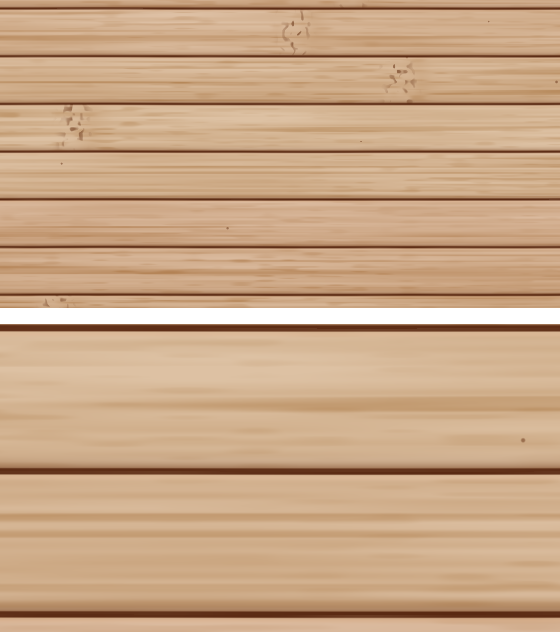
Top, the full canvas; bottom, a detail of the centre.
Give the GLSL for this texture, as a Shadertoy shader.

```glsl
// Horizontal bamboo slats split by thin dark gaps. Stretched value noise makes
// the grain, each slat has its own tone, and some carry a crinkled growth node.
// Lengths are in canvas heights; slats are counted upward from the bottom.

const float PITCH      = 0.1549;   // slat height including its gap
const float FIRST_GAP  = 0.0427;   // height of the lowest gap
const float GAP_HALF   = 0.0034;   // half width of a gap
const float EDGE_SHADE = 0.0060;   // falloff of the shade above a gap
const float NODE_WIDTH = 0.050;    // half width of a growth node
const float SPECK_RATE = 0.07;     // chance of a speck in each cell

const vec3 PALE  = vec3(0.85, 0.73, 0.61);
const vec3 TAN   = vec3(0.76, 0.60, 0.44);
const vec3 BROWN = vec3(0.49, 0.30, 0.18);
const vec3 GAP   = vec3(0.35, 0.16, 0.07);
const vec3 LIP   = vec3(0.88, 0.73, 0.60);

// Per slat: paleness, and node centre as a fraction of the width (-1 = none).
const float TONE[8]   = float[8](0.20, 0.38, 0.52, 0.72, 0.85, 0.58, 0.66, 0.60);
const float NODE_X[8] = float[8](0.10, -1.0, -1.0, -1.0, 0.13, 0.715, 0.525, 0.63);

float hash(vec2 p) {
    vec3 q = fract(p.xyx * 0.1031);
    q += dot(q, q.yzx + 33.33);
    return fract((q.x + q.y) * q.z);
}

float noise(vec2 p) {
    vec2 i = floor(p), f = fract(p);
    f = f * f * (3.0 - 2.0 * f);
    return mix(mix(hash(i), hash(i + vec2(1, 0)), f.x),
               mix(hash(i + vec2(0, 1)), hash(i + vec2(1, 1)), f.x), f.y);
}

// Paleness offset from long streaks, thin lines and short flecks.
float grain(vec2 p, float seed, float nearNode) {
    vec2 q = p + vec2(seed * 7.3, seed * 3.1);
    q.y += 0.004 * (noise(vec2(q.x * 1.5, seed)) - 0.5);
    float broad = noise(q * vec2(1.1, 42.0)) - 0.5;
    float fine  = noise(q * vec2(3.0, 150.0) + 11.0) - 0.5;
    float line  = smoothstep(0.55, 0.92, noise(q * vec2(0.9, 105.0) + 23.0));
    float fleck = smoothstep(0.58, 0.95, noise(q * vec2(13.0, 135.0) + 37.0));
    float wash  = noise(q * vec2(1.8, 6.0) + 51.0);
    line *= 0.5 + 0.7 * noise(q * vec2(2.0, 30.0) + 67.0);
    return 0.40 * broad + 0.50 * fine + 0.35 * (wash - 0.5)
         - 0.65 * line * (1.0 - 0.7 * nearNode)
         - fleck * (0.55 * wash + 0.35 * nearNode);
}

// Pale band with torn brown marks running across the slat.
vec3 growthNode(vec3 wood, vec2 p, float d, float seed) {
    vec2 q = vec2(d, p.y) + seed * 5.7;
    d += 0.022 * (noise(q * vec2(9.0, 38.0)) - 0.5);
    float band = exp(-pow(abs(d) / NODE_WIDTH, 4.0));
    float core = exp(-pow(d / (0.6 * NODE_WIDTH), 2.0));
    float bend = noise(q * vec2(25.0, 60.0)) * 1.6;
    float crinkle = noise(vec2(q.x * 85.0 + bend, q.y * 62.0));
    float tear = smoothstep(0.58, 0.86, crinkle);
    float halo = exp(-pow((d - 1.1 * NODE_WIDTH) / NODE_WIDTH, 2.0));
    wood = mix(wood, TAN, 0.30 * halo);
    wood = mix(wood, PALE, 0.40 * band * noise(q * vec2(45.0, 50.0)));
    return mix(wood, BROWN, tear * (0.30 * band + 0.45 * core));
}

// Sparse round marks, at most one per cell along the slat.
float speck(vec2 p, float slat) {
    vec2 cell = vec2(floor(p.x / PITCH), slat);
    vec2 centre = vec2(hash(cell + 3.7), hash(cell + 8.1)) * 0.6 + 0.2;
    vec2 local = vec2(fract(p.x / PITCH), p.y / PITCH) - centre;
    float radius = mix(0.002, 0.007, hash(cell + 5.3));
    float present = step(hash(cell + 19.0), SPECK_RATE);
    return present * (1.0 - smoothstep(0.3, 1.0, length(local) * PITCH / radius));
}

void mainImage(out vec4 fragColor, in vec2 fragCoord) {
    float px = 1.0 / iResolution.y;
    float aspect = iResolution.x / iResolution.y;
    vec2 p = fragCoord * px;

    // Slat number and height above the gap beneath it.
    float rise = p.y - FIRST_GAP + 0.0014 * (noise(vec2(p.x * 3.0, 4.0)) - 0.5);
    float slat = floor(rise / PITCH);
    float below = rise - slat * PITCH;
    float above = PITCH - below;
    int index = clamp(int(slat) + 1, 0, 7);

    // Wood tone and grain.
    float nodeD = p.x - NODE_X[index] * aspect;
    float hasNode = step(0.0, NODE_X[index]);
    float nearNode = hasNode * exp(-pow(nodeD / 0.22, 2.0));
    float t = TONE[index] + 0.10 + grain(p, slat + 2.0, nearNode);
    t += 0.20 * (below / PITCH - 0.5);
    vec3 color = mix(TAN, PALE, clamp(t, -0.9, 1.2));
    float tint = hash(vec2(slat + 9.0, 2.0)) - 0.5;
    color += tint * vec3(0.010, -0.004, 0.018);

    if (hasNode > 0.5) color = growthNode(color, p, nodeD, slat + 2.0);
    color = mix(color, BROWN, 0.65 * speck(vec2(p.x, below), slat));

    // Lit lip under each gap, shade above it, then the gap itself.
    float lip = exp(-pow((above - GAP_HALF - 0.003) / 0.0028, 2.0));
    color = mix(color, LIP, 0.50 * lip);
    float shade = exp(-max(below - GAP_HALF, 0.0) / EDGE_SHADE);
    color = mix(color, BROWN, 0.62 * shade);
    float gapD = min(below, above) - GAP_HALF;
    float wear = 0.85 + 0.15 * noise(vec2(p.x * 9.0, slat));
    color = mix(color, GAP, wear * (1.0 - smoothstep(-px, px, gapD)));

    fragColor = vec4(clamp(color, 0.0, 1.0), 1.0);
}
```
